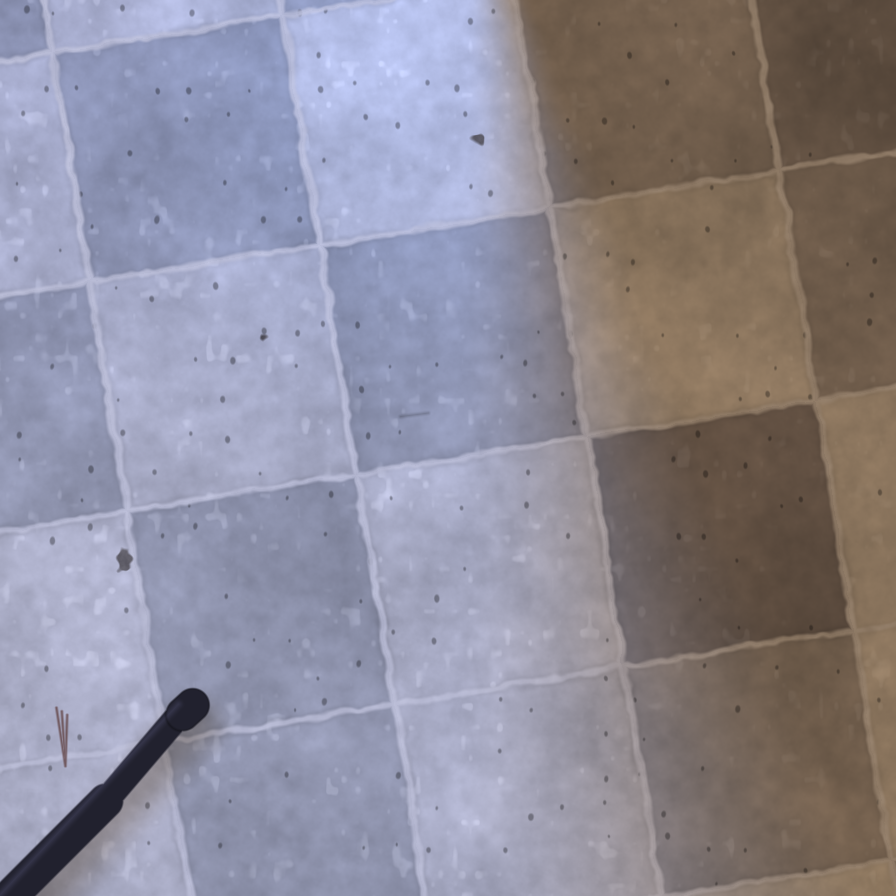
A three.js fragment shader for this texture:

```glsl
// Tilted stone floor tiles in cool daylight and warm shade, with a dark tube and debris.
varying vec2 vUv;

float hash(vec2 p) {
  return fract(sin(dot(p, vec2(127.1, 311.7))) * 43758.5453);
}

float noise(vec2 p) {
  vec2 i = floor(p), f = fract(p);
  f = f * f * (3.0 - 2.0 * f);
  return mix(mix(hash(i), hash(i + vec2(1.0, 0.0)), f.x),
             mix(hash(i + vec2(0.0, 1.0)), hash(i + 1.0), f.x), f.y);
}

float fbm(vec2 p) {
  float sum = 0.0, amp = 0.5;
  for (int i = 0; i < 5; i++) {
    sum += amp * noise(p);
    p = mat2(1.6, 1.2, -1.2, 1.6) * p + 7.3;
    amp *= 0.5;
  }
  return sum;
}

float segment(vec2 p, vec2 a, vec2 b) {
  vec2 d = b - a;
  return length(p - a - d * clamp(dot(p - a, d) / dot(d, d), 0.0, 1.0));
}

float fill(float d, float soft) {
  return 1.0 - smoothstep(-soft, soft, d);
}

// 0 on light tiles, 1 on dark ones: a checker that slips by one tile in the lower rows
float tileTone(vec2 id) {
  float tone = mod(id.x + id.y + step(id.y, -2.5), 2.0);
  tone = mix(tone, 0.5, 0.25 + 0.2 * hash(id + 3.7));
  tone += 0.35 * fill(length(id - vec2(1.0, -2.0)) - 0.5, 0.1);
  tone += 0.8 * step(1.5, id.x) * step(-0.5, id.y);
  return tone + 0.16 * (hash(id) - 0.5);
}

// Small dark pits scattered one per cell
float pits(vec2 p) {
  vec2 cell = floor(p * 26.0);
  vec2 offset = 0.25 + 0.5 * vec2(hash(cell + 1.3), hash(cell + 8.1));
  vec2 d = fract(p * 26.0) - offset;
  float radius = 0.03 + 0.05 * hash(cell + 5.9);
  return step(0.72, hash(cell)) * fill(length(d * vec2(1.0, 0.7)) - radius, 0.03);
}

void main() {
  vec2 p = vUv;
  float mottle = fbm(p * 11.0) - 0.48;
  float grain = fbm(p * 65.0) - 0.48;

  // Tile grid, turned about nine degrees, with worn edges
  vec2 r = p - vec2(0.357, 0.7266);
  vec2 grid = vec2(0.987 * r.x + 0.160 * r.y, 0.987 * r.y - 0.160 * r.x) / 0.2597;
  grid += 0.020 * (vec2(noise(p * 42.0), noise(p * 42.0 + 31.0)) - 0.5);
  grid += 0.012 * (vec2(noise(p * 110.0), noise(p * 110.0 + 17.0)) - 0.5);
  vec2 id = floor(grid);
  vec2 gap = abs(fract(grid + 0.5) - 0.5);
  float tone = tileTone(id);

  // Daylight on the left, shade on the right, sharper towards the top
  float drop = 1.0 - p.y;
  float spread = 0.035 + 0.22 * drop;
  float edge = 0.56 + 0.18 * drop;
  float shade = smoothstep(edge - spread, edge + spread, p.x + 0.03 * mottle);
  float glow = exp(-dot((p - vec2(0.43, 0.93)) * vec2(4.5, 3.0), (p - vec2(0.43, 0.93)) * vec2(4.5, 3.0)));

  // Stone
  vec3 cool = mix(vec3(0.69, 0.70, 0.80), vec3(0.53, 0.55, 0.65), tone);
  cool += vec3(-0.01, 0.0, 0.03) * smoothstep(0.3, 1.0, p.y) + vec3(0.02, 0.04, 0.07) * glow;
  vec3 warm = mix(vec3(0.58, 0.49, 0.39), vec3(0.40, 0.33, 0.27), tone);
  warm *= 1.0 - 0.14 * smoothstep(0.75, 1.0, p.x) * smoothstep(0.5, 1.0, p.y);
  vec3 color = mix(cool, warm, shade);
  color *= 1.0 + 0.26 * mottle + 0.16 * grain;

  // Pale flecks, fine scratches and pits
  float fleck = smoothstep(0.70, 0.88, noise(p * vec2(120.0, 85.0)) * 0.6 + noise(p * 38.0) * 0.4);
  color += (0.07 - 0.04 * shade) * fleck;
  color *= 1.0 - 0.32 * pits(p + 0.01 * mottle);
  float scratch = segment(p, vec2(0.447, 0.535), vec2(0.478, 0.539)) - 0.001;
  color *= 1.0 - 0.25 * fill(scratch, 0.003);

  // Grout with a faint dark rim
  vec2 line = gap - vec2(0.015, 0.012);
  float joint = min(line.x, line.y);
  vec3 grout = mix(vec3(0.73, 0.74, 0.84), vec3(0.57, 0.49, 0.41), shade);
  grout += vec3(0.01, 0.02, 0.04) * glow + 0.10 * grain;
  color *= 1.0 - 0.10 * fill(joint - 0.012, 0.016) * noise(p * 30.0);
  color = mix(color, grout, 0.85 * fill(joint, 0.009));

  // Loose chips
  vec2 rough = p + 0.008 * (vec2(noise(p * 130.0), noise(p * 130.0 + 9.0)) - 0.5);
  float chip = segment(rough, vec2(0.137, 0.383), vec2(0.140, 0.368)) - 0.007;
  chip = min(chip, length(rough - vec2(0.533, 0.844)) - 0.005);
  chip = min(chip, length(rough - vec2(0.293, 0.623)) - 0.003);
  color = mix(color, vec3(0.29, 0.28, 0.31) + 0.3 * grain, 0.85 * fill(chip, 0.002));

  // Split twig
  float twig = 1.0;
  for (int i = 0; i < 3; i++) {
    float k = float(i);
    twig = min(twig, segment(p, vec2(0.063 + 0.006 * k, 0.210 - 0.004 * k), vec2(0.073, 0.145)));
  }
  color = mix(color, vec3(0.40, 0.29, 0.30), 0.85 * fill(twig - 0.0013, 0.0015));

  // Tube: soft shadow, thick grip, thin shaft, end cap
  vec2 base = vec2(-0.01, -0.022), collar = vec2(0.118, 0.106), tip = vec2(0.205, 0.208);
  float shadow = segment(p, base + vec2(0.03, -0.012), tip + vec2(0.012, -0.018));
  color *= 1.0 - vec3(0.20, 0.24, 0.30) * fill(shadow - 0.025, 0.025);
  float shaft = segment(p, collar, tip) - 0.0145;
  float grip = segment(p, base, collar) - 0.0195;
  float cap = segment(p, vec2(0.204, 0.203), vec2(0.215, 0.213)) - 0.0190;
  float tube = min(min(shaft, grip), cap);
  vec3 tubeColor = vec3(0.13, 0.13, 0.18);
  float sheen = segment(p, base + vec2(-0.006, 0.006), tip + vec2(-0.006, 0.006));
  tubeColor += vec3(0.10, 0.10, 0.14) * fill(sheen - 0.002, 0.006);
  tubeColor *= 1.0 - 0.35 * fill(abs(cap) - 0.001, 0.002);
  color = mix(color, tubeColor, fill(tube, 0.0015));

  gl_FragColor = vec4(color, 1.0);
}
```
